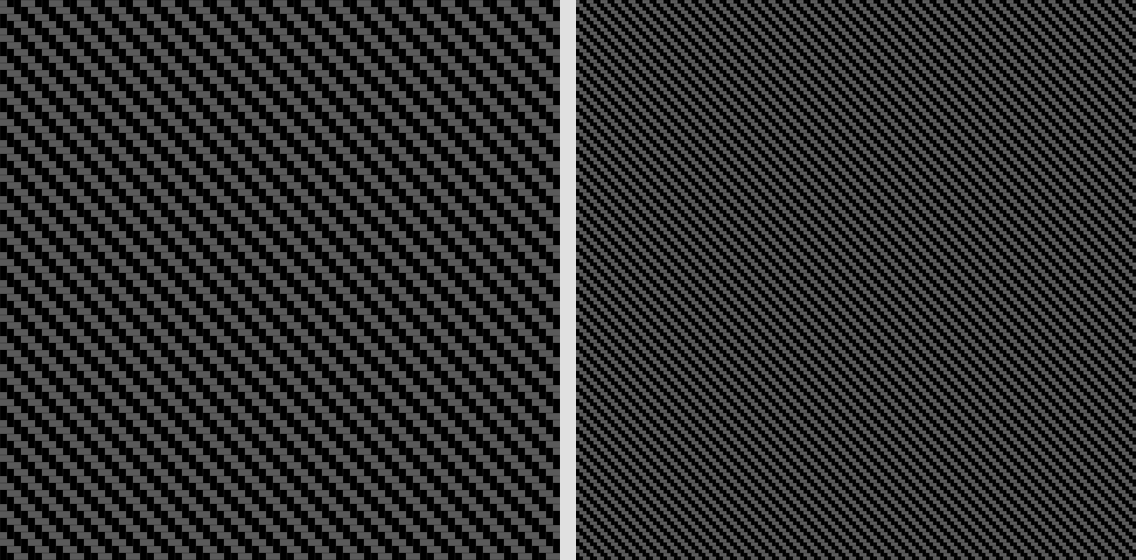
Left: one tile. Right: repeated 2 by 2.
This texture is drawn by a WebGL 1 fragment shader. Its source:

```glsl
precision mediump float;
// Carbon fibre: a two-over-two twill weave of grey and black tows, stepping down to the right.

#define REPEATS 20.0      // twill repeats across and down
#define TOWS 4.0          // tows in one repeat
#define SEAM 0.065        // half width of a seam, in tows
#define GREY_TOW vec3(0.353)
#define GREY_SEAM vec3(0.235)
#define BLACK_TOW vec3(0.0)
#define BLACK_SEAM vec3(0.095)
#define SAMPLES 5         // smoothing samples per pixel side

uniform vec2 u_resolution;

// Distance from x to the nearest tow boundary.
float boundaryDistance(float x) {
  return 0.5 - abs(fract(x) - 0.5);
}

// Weave colour at p, where one unit is one tow and y runs downwards.
vec3 weave(vec2 p) {
  vec2 cell = floor(p);
  float twillStep = mod(cell.x - cell.y + 1.0, TOWS);

  // Grey tows lie across, so their seams are horizontal.
  float greySeam = step(boundaryDistance(p.y), SEAM);
  vec3 grey = mix(GREY_TOW, GREY_SEAM, greySeam);

  // Black tows run upright, so their seams are vertical.
  float blackSeam = step(boundaryDistance(p.x), SEAM);
  vec3 black = mix(BLACK_TOW, BLACK_SEAM, blackSeam);

  return mix(grey, black, step(1.5, twillStep));
}

void main() {
  // Average a grid of samples inside the pixel.
  vec3 sum = vec3(0.0);
  for (int j = 0; j < SAMPLES; j++) {
    for (int i = 0; i < SAMPLES; i++) {
      vec2 offset = (vec2(float(i), float(j)) + 0.5) / float(SAMPLES) - 0.5;
      vec2 uv = (gl_FragCoord.xy + offset) / u_resolution;
      sum += weave(vec2(uv.x, 1.0 - uv.y) * REPEATS * TOWS);
    }
  }
  gl_FragColor = vec4(sum / float(SAMPLES * SAMPLES), 1.0);
}
```
